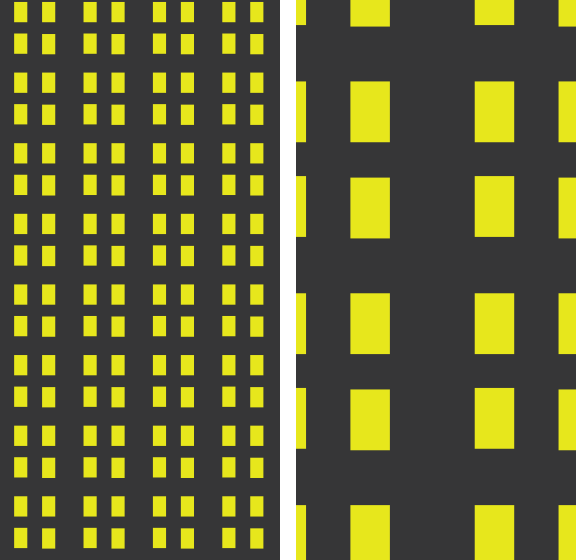
Left, the full canvas; right, a detail of the centre.
Give the GLSL for this pattern, as a Shadertoy shader.

```glsl
// Rows of lit windows on a dark facade: groups of two by two panes, four across
// and eight down. Each group is one tile folded by mod; every pane is a box
// with analytic edge coverage. Lengths are in canvas widths (canvas is 1 by 2).

#define CANVAS      vec2(1.0, 2.0)
#define PERIOD      vec2(0.2478, 0.2522)   // spacing of the groups
#define FIRST_PANE  vec2(0.0740, 0.0432)   // centre of the upper left pane
#define PANE_STEP   vec2(0.0998, 0.1127)   // from pane to pane in a group
#define PANE_SIZE   vec2(0.0470, 0.0724)
#define CORNER_DROP 0.0018                 // lower right pane hangs lower
#define WALL_COLOR  vec3(0.212, 0.212, 0.216)
#define PANE_COLOR  vec3(0.906, 0.906, 0.110)

// Fraction of a pixel covered by an upright box.
float boxCoverage(vec2 offset, vec2 size, vec2 pixel) {
    vec2 inside = clamp((0.5 * size - abs(offset)) / pixel + 0.5, 0.0, 1.0);
    return inside.x * inside.y;
}

// Coverage of the four panes of one group.
float windowGroup(vec2 p, vec2 pixel) {
    float lit = 0.0;
    for (int i = 0; i < 4; i++) {
        vec2 cell = vec2(i & 1, i >> 1);
        vec2 center = FIRST_PANE + cell * PANE_STEP;
        center.y += CORNER_DROP * cell.x * cell.y;
        lit = max(lit, boxCoverage(p - center, PANE_SIZE, pixel));
    }
    return lit;
}

void mainImage(out vec4 fragColor, in vec2 fragCoord) {
    // Measure downward from the top edge.
    vec2 pixel = CANVAS / iResolution.xy;
    vec2 p = vec2(fragCoord.x, iResolution.y - fragCoord.y) * pixel;

    float lit = windowGroup(mod(p, PERIOD), pixel);
    fragColor = vec4(mix(WALL_COLOR, PANE_COLOR, lit), 1.0);
}
```
